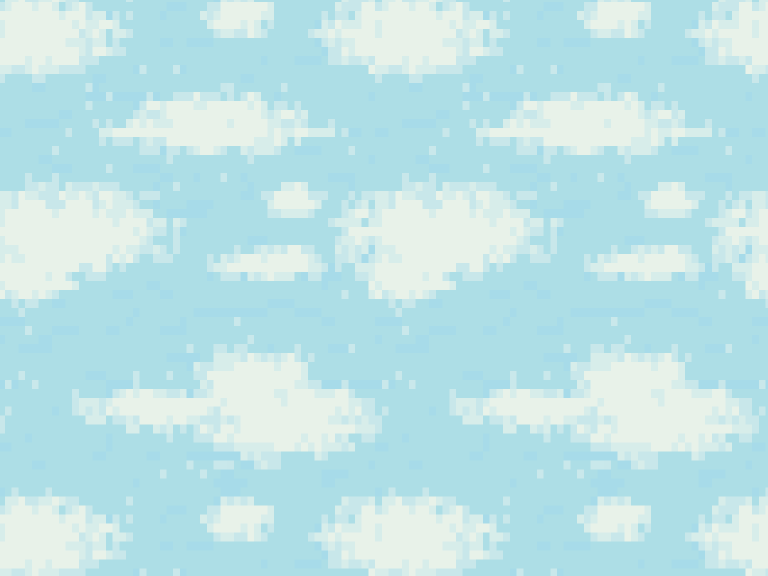
A Shadertoy shader for this texture:

```glsl
const float GRID = 56.0; // blocks per tile, both ways

// Cloud puffs in blocks, y downward: centre, radii
const vec4 PUFFS[11] = vec4[11](
    vec4(32.0, 13.1, 14.5, 3.9), vec4(31.0, 13.9, 20.0, 1.6),
    vec4(9.4, 25.0, 17.0, 5.8), vec4(4.2, 29.2, 8.0, 4.2),
    vec4(43.4, 21.4, 4.8, 1.9), vec4(40.0, 28.5, 10.5, 1.9),
    vec4(37.5, 41.6, 10.0, 4.0), vec4(41.5, 45.6, 15.0, 5.4),
    vec4(22.5, 44.7, 12.5, 2.4), vec4(4.2, 3.1, 14.0, 5.0),
    vec4(35.0, 1.0, 6.0, 2.6));

float hash(vec2 p) {
    return fract(sin(dot(p, vec2(127.1, 311.7))) * 43758.55);
}

// Distance to the nearest scattered point, wrapping at period
float cellular(vec2 p, vec2 period) {
    vec2 base = floor(p);
    float nearest = 2.0;
    for (int j = -1; j <= 1; j++)
    for (int i = -1; i <= 1; i++) {
        vec2 cell = base + vec2(i, j);
        vec2 id = mod(cell, period);
        vec2 point = cell + vec2(hash(id + 3.7), hash(id + 19.3));
        nearest = min(nearest, distance(p, point));
    }
    return nearest;
}

// Highest puff density: 1 at a centre, 0 on the rim, negative outside
float cloudDensity(vec2 block) {
    float density = -4.0;
    for (int i = 0; i < 11; i++) {
        vec4 puff = PUFFS[i];
        vec2 d = mod(block - puff.xy + 0.5 * GRID, GRID) - 0.5 * GRID;
        d /= puff.zw;
        density = max(density, 1.0 - dot(d, d));
    }
    return density;
}

vec3 blockColor(vec2 block) {
    float grain = hash(block);
    float density = cloudDensity(block);
    float clumps = cellular(block * vec2(0.25, 0.5), GRID * vec2(0.25, 0.5));
    float level = density + 0.75 * (0.48 - clumps) + 0.5 * (grain - 0.5);

    // Sky with faint horizontal streaks
    vec3 color = vec3(0.68, 0.87, 0.90);
    float streak = cellular(block * vec2(1.0 / 7.0, 0.5), GRID * vec2(1.0 / 7.0, 0.5));
    float dash = hash(vec2(floor(block.x / 4.0), block.y) + 71.0);
    if (streak > 0.55 && dash > 0.6) color = vec3(0.655, 0.86, 0.915);

    // Stray flecks near the clouds
    if (density > -2.0 && grain > 0.982) color = vec3(0.79, 0.91, 0.92);

    // Cloud tones, rim to core
    if (level > 0.14) color = vec3(0.785, 0.907, 0.918);
    if (level > 0.38) color = vec3(0.845, 0.928, 0.918);
    if (level > 0.62) color = vec3(0.91, 0.95, 0.915);
    return color;
}

void mainImage(out vec4 fragColor, in vec2 fragCoord) {
    // Average four samples to smooth block edges
    vec3 color = vec3(0.0);
    for (int s = 0; s < 4; s++) {
        vec2 offset = 0.5 * vec2(s % 2, s / 2) - 0.25;
        vec2 uv = (fragCoord + offset) / iResolution.xy;
        uv.y = 1.0 - uv.y;
        vec2 block = floor(uv * vec2(2.037, 1.143) * GRID + vec2(0.27, -0.2));
        color += 0.25 * blockColor(mod(block, GRID));
    }
    fragColor = vec4(color, 1.0);
}
```
